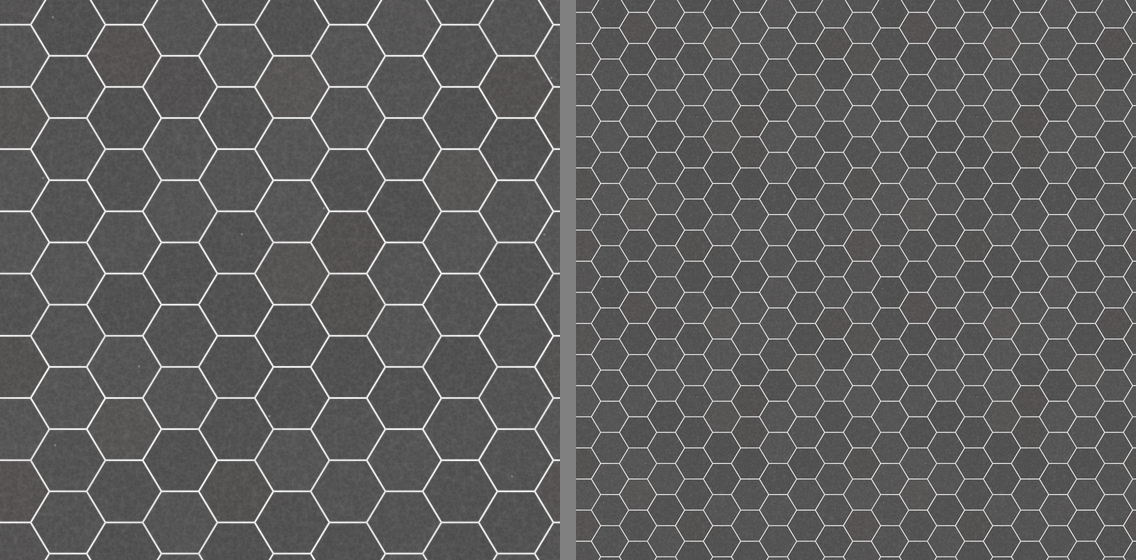
Left: one tile. Right: repeated 2 by 2.
Give the GLSL for this pattern, as a WebGL 2 fragment shader.

```glsl
#version 300 es
precision highp float;

uniform vec2 u_resolution;
out vec4 fragColor;

const vec2 REPEATS = vec2(5.0, 9.0);       // each repeat holds two hexagons
const vec2 ORIGIN = vec2(0.0215, 0.0115);  // centre of the first hexagon
const float GROUT_HALF_WIDTH = 0.00155;
const vec3 TILE_COLOR = vec3(0.338);
const vec3 WARM_TINT = vec3(0.012, 0.0, -0.002);
const vec3 GROUT_COLOR = vec3(0.95);
const float TAU = 6.2831853;

float hash(vec2 p, float seed) {
    vec3 q = fract(vec3(p.xyx + seed) * vec3(0.1031, 0.1030, 0.0973));
    q += dot(q, q.yzx + 33.33);
    return fract((q.x + q.y) * q.z);
}

vec2 hash2(vec2 p, float seed) {
    return vec2(hash(p, seed), hash(p, seed + 17.3));
}

// Distance to the nearest feature point; wraps after "count" cells
float cellular(vec2 uv, float count, float seed) {
    vec2 p = uv * count;
    vec2 cell = floor(p);
    float nearest = 2.0;
    for (int y = -1; y <= 1; y++) {
        for (int x = -1; x <= 1; x++) {
            vec2 neighbor = cell + vec2(x, y);
            vec2 point = neighbor + hash2(mod(neighbor, count), seed);
            nearest = min(nearest, distance(p, point));
        }
    }
    return nearest;
}

// Inside distance to the border of a flat-topped hexagon filling its lattice cell
float hexInside(vec2 p, vec2 period) {
    float halfHeight = 0.5 * period.y;
    float radius = period.x / 3.0;
    vec2 slantNormal = normalize(vec2(halfHeight, 0.5 * radius));
    p = abs(p);
    return min(halfHeight - p.y, dot(slantNormal, vec2(radius, 0.0) - p));
}

// Returns inside distance and wrapped cell index for one of the two lattices
vec3 hexLattice(vec2 uv, vec2 repeats, float offset) {
    vec2 q = (uv - ORIGIN) * repeats - offset;
    vec2 id = floor(q + 0.5);
    return vec3(hexInside((q - id) / repeats, 1.0 / repeats), mod(id, repeats));
}

// Fine mottled grain, centred near zero
float stoneGrain(vec2 uv) {
    float fine = cellular(uv, 210.0, 3.0) - 0.5;
    float medium = cellular(uv, 110.0, 11.0) - 0.5;
    float coarse = cellular(uv, 44.0, 29.0) - 0.5;
    return 0.045 * fine + 0.045 * medium + 0.022 * coarse;
}

// Slow periodic variation made of layered sines
float slowWave(vec2 uv) {
    float a = sin(TAU * (2.0 * uv.x + 3.0 * uv.y) + 0.7);
    float b = sin(TAU * (7.0 * uv.x - 5.0 * uv.y) + 2.1);
    return 0.5 * (a + b);
}

// Rare pale specks, one possible per grid cell
float flecks(vec2 uv, float count, float chance, float radius, float pixel) {
    vec2 cell = floor(uv * count);
    vec2 center = (cell + 0.2 + 0.6 * hash2(cell, 41.0)) / count;
    float dotMask = 1.0 - smoothstep(radius - pixel, radius + pixel, distance(uv, center));
    return dotMask * step(1.0 - chance, hash(cell, 53.0));
}

void main() {
    vec2 uv = gl_FragCoord.xy / u_resolution;
    float pixel = 1.0 / min(u_resolution.x, u_resolution.y);

    // The deeper lattice owns this point
    vec3 even = hexLattice(uv, REPEATS, 0.0);
    vec3 odd = hexLattice(uv, REPEATS, 0.5);
    bool evenOwns = even.x > odd.x;
    vec3 hex = evenOwns ? even : odd;
    float seed = evenOwns ? 5.0 : 71.0;

    // Tile surface
    float tone = 0.022 * (hash(hex.yz, seed) - 0.5);
    float warmth = smoothstep(0.6, 1.0, hash(hex.yz, seed + 9.0));
    vec3 color = TILE_COLOR + tone + stoneGrain(uv) + WARM_TINT * warmth;
    color = mix(color, vec3(0.62), 0.8 * flecks(uv, 18.0, 0.012, 0.0016, pixel));

    // Grout lines with slightly uneven brightness
    float softness = max(0.75 * pixel, 0.0009);
    float grout = 1.0 - smoothstep(GROUT_HALF_WIDTH - softness, GROUT_HALF_WIDTH + softness, hex.x);
    vec3 groutColor = GROUT_COLOR + 0.035 * slowWave(uv);
    color = mix(color, groutColor, grout);

    fragColor = vec4(color, 1.0);
}
```
